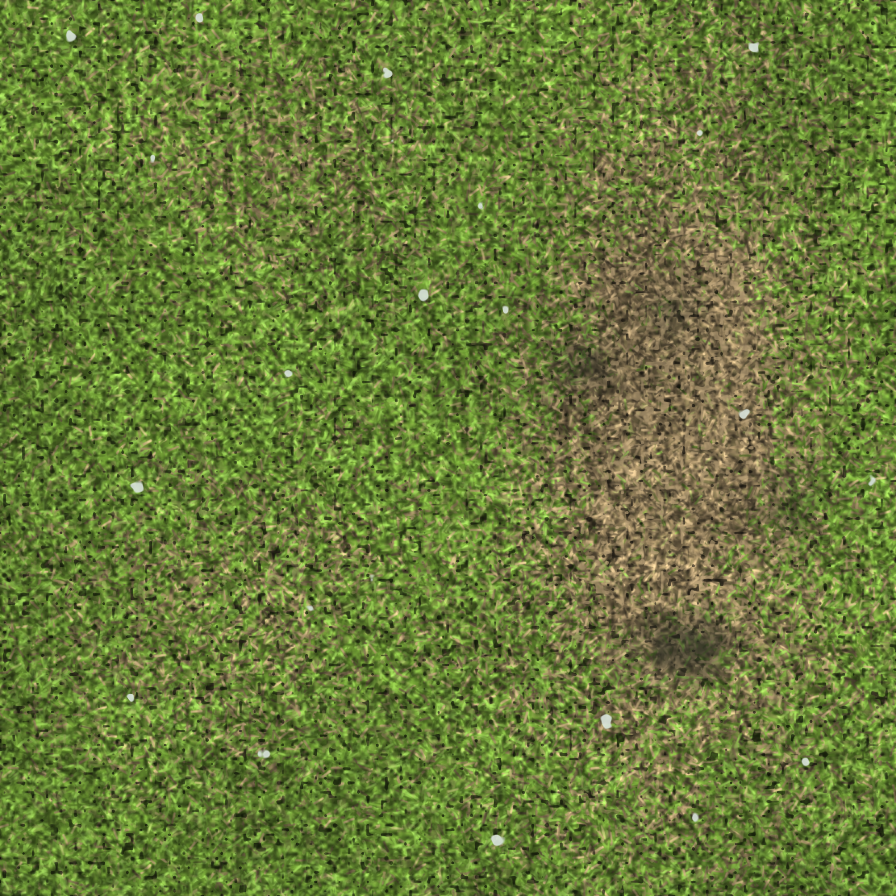
Give the GLSL for this texture, as a WebGL 2 fragment shader.

```glsl
#version 300 es
precision highp float;

#define BLADE_LAYERS 6
#define BLADE_CELLS 62.0
#define BLADE_HALF_LENGTH 0.52
#define BLADE_HALF_WIDTH 0.12
#define SPECKLE_CELLS 215.0
#define SPECKLE_CONTRAST 0.95
#define BASE_WEAR 0.09
#define FLECK_CELLS 8.0
#define FLECK_CHANCE 0.3
#define FLECK_RADIUS 0.006

uniform vec2 u_resolution;
out vec4 outColor;

const vec3 DEEP_GREEN = vec3(0.25, 0.35, 0.11);
const vec3 MID_GREEN = vec3(0.36, 0.50, 0.17);
const vec3 LIGHT_GREEN = vec3(0.49, 0.65, 0.28);
const vec3 DARK_SOIL = vec3(0.30, 0.26, 0.19);
const vec3 DRY_BROWN = vec3(0.49, 0.42, 0.30);
const vec3 PALE_STRAW = vec3(0.68, 0.59, 0.44);
const vec3 FLECK_WHITE = vec3(0.86, 0.90, 0.87);

float hash(vec2 p) {
  return fract(sin(dot(p, vec2(127.1, 311.7))) * 43758.5453);
}

vec2 hash2(vec2 p) {
  return vec2(hash(p), hash(p + 37.3));
}

float noise(vec2 p) {
  vec2 i = floor(p), f = fract(p);
  f = f * f * (3.0 - 2.0 * f);
  return mix(mix(hash(i), hash(i + vec2(1, 0)), f.x),
             mix(hash(i + vec2(0, 1)), hash(i + vec2(1, 1)), f.x), f.y);
}

float fbm(vec2 p) {
  float sum = 0.0, weight = 0.5;
  for (int i = 0; i < 4; i++) {
    sum += weight * noise(p);
    p = p * 2.03 + 17.7;
    weight *= 0.5;
  }
  return sum / 0.9375;
}

float blob(vec2 p, vec2 center, vec2 radius) {
  vec2 q = (p - center) / radius;
  return exp(-dot(q, q));
}

// Share of dry growth: one tall bare patch and fainter worn areas
float wearAt(vec2 p) {
  vec2 q = p + 0.05 * (vec2(fbm(p * 9.0), fbm(p * 9.0 + 50.0)) - 0.5);
  float wear = 0.85 * blob(q, vec2(0.755, 0.51), vec2(0.135, 0.31));
  wear += 0.27 * blob(q, vec2(0.75, 0.47), vec2(0.20, 0.46));
  wear += 0.30 * blob(q, vec2(0.29, 0.83), vec2(0.16, 0.13));
  wear += 0.33 * blob(q, vec2(0.25, 0.31), vec2(0.20, 0.14));
  return clamp(BASE_WEAR + wear * (0.5 + fbm(p * 16.0)), 0.0, 0.92);
}

// Exposed earth inside the bare patch
float soilAt(vec2 p) {
  float soil = 0.9 * blob(p, vec2(0.76, 0.275), vec2(0.055, 0.035));
  soil += 0.5 * blob(p, vec2(0.65, 0.59), vec2(0.035, 0.025));
  soil += 0.45 * blob(p, vec2(0.88, 0.44), vec2(0.03, 0.04));
  soil += 0.45 * blob(p, vec2(0.75, 0.65), vec2(0.025));
  return clamp(soil * (0.4 + 1.2 * noise(p * 65.0)), 0.0, 1.0);
}

vec3 ramp(vec3 low, vec3 middle, vec3 high, float t) {
  return t < 0.5 ? mix(low, middle, t * 2.0) : mix(middle, high, t * 2.0 - 1.0);
}

vec3 growthColor(float dryness, float tone) {
  vec3 green = ramp(DEEP_GREEN, MID_GREEN, LIGHT_GREEN, tone);
  vec3 dry = ramp(DARK_SOIL, DRY_BROWN, PALE_STRAW, tone);
  return mix(green, dry, dryness);
}

// Layers of short strokes with random place, heading and tone
vec3 drawBlades(vec3 color, vec2 p, float wear) {
  for (int layer = 0; layer < BLADE_LAYERS; layer++) {
    float cells = BLADE_CELLS + 7.0 * float(layer);
    float edge = cells / u_resolution.y;
    vec2 g = p * cells + 0.37 * float(layer);
    for (int k = 0; k < 9; k++) {
      vec2 id = floor(g) + vec2(k % 3, k / 3) - 1.0;
      vec2 seed = id + 91.0 * float(layer);
      vec2 d = g - id - hash2(seed);
      float angle = 6.2832 * hash(seed + 5.1);
      vec2 heading = vec2(cos(angle), sin(angle));
      float along = dot(d, heading);
      d -= heading * clamp(along, -BLADE_HALF_LENGTH, BLADE_HALF_LENGTH);
      float cover = 1.0 - smoothstep(-edge, edge, length(d) - BLADE_HALF_WIDTH);
      float dryness = smoothstep(-0.08, 0.08, wear - hash(seed + 9.7));
      float tone = clamp(hash(seed + 14.3) + 0.25 * along, 0.0, 1.0);
      color = mix(color, growthColor(dryness, tone), 0.85 * cover);
    }
  }
  return color;
}

// Sparse ragged pale bits
float fleckMask(vec2 p) {
  vec2 id = floor(p * FLECK_CELLS);
  vec2 center = (id + 0.15 + 0.7 * hash2(id + 3.0)) / FLECK_CELLS;
  float radius = FLECK_RADIUS * (0.4 + 0.6 * hash(id + 8.0));
  float dist = length(p - center) + 0.006 * (noise(p * 170.0) - 0.5);
  float edge = 1.2 / u_resolution.y;
  return step(hash(id + 21.0), FLECK_CHANCE) * (1.0 - smoothstep(-edge, edge, dist - radius));
}

void main() {
  vec2 p = gl_FragCoord.xy / u_resolution;
  float wear = wearAt(p);
  vec3 color = growthColor(wear, 0.6 * noise(p * 130.0));
  color = drawBlades(color, p, wear);

  // Fine grain, dark gaps and dry crumbs
  float grain = noise(p * SPECKLE_CELLS);
  color *= 1.04 + SPECKLE_CONTRAST * (grain - 0.5);
  float gap = smoothstep(0.74, 0.92, noise(p * 190.0 + 40.0));
  color *= 1.0 - 0.6 * gap;
  float crumb = smoothstep(0.68, 0.88, noise(p * 180.0 + 83.0));
  color = mix(color, PALE_STRAW, crumb * (0.15 + 0.6 * wear));

  // Broad light and shade, then soil and flecks
  color *= 0.86 + 0.32 * fbm(p * 7.0 + 4.0);
  color = mix(color, vec3(0.16, 0.17, 0.13), 0.75 * soilAt(p));
  color = mix(color, FLECK_WHITE, 0.9 * fleckMask(p));
  outColor = vec4(clamp(color, 0.0, 1.0), 1.0);
}
```
